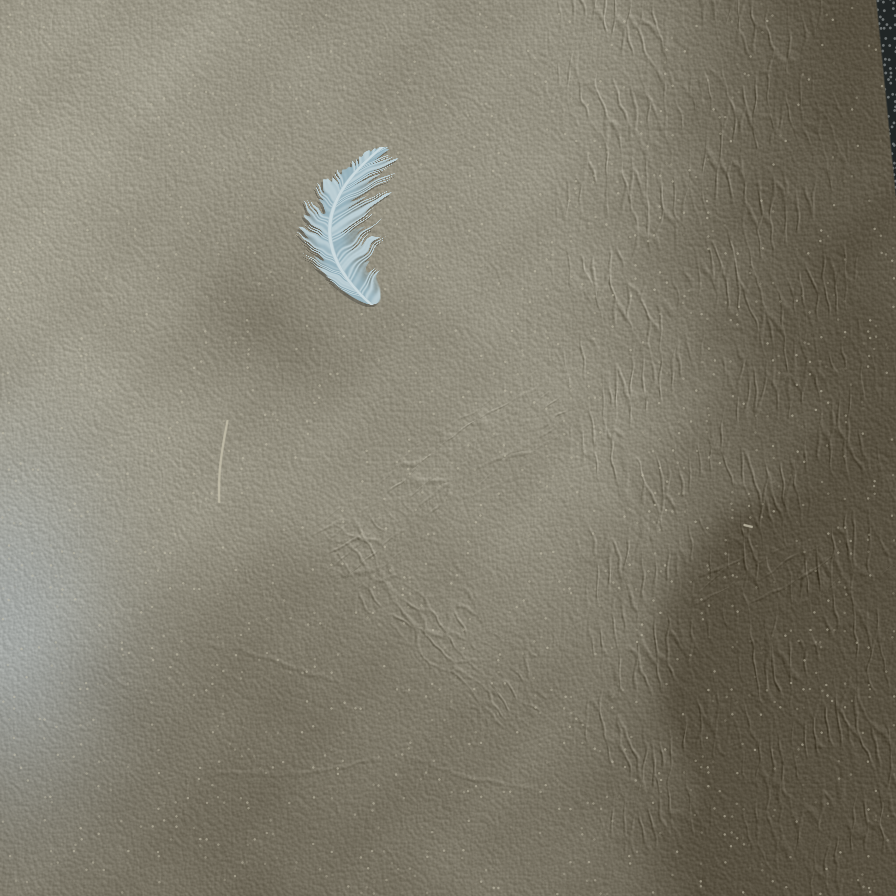
Reproduce this texture procedurally as a three.js fragment shader.

```glsl
varying vec2 vUv;

const vec3 DARK_HIDE = vec3(0.345, 0.318, 0.258);
const vec3 LIGHT_HIDE = vec3(0.622, 0.608, 0.548);
const vec3 COOL_GLOW = vec3(0.67, 0.70, 0.71);
const vec3 FEATHER_BLUE = vec3(0.60, 0.72, 0.77);
const vec3 FEATHER_WHITE = vec3(0.84, 0.90, 0.92);
const vec3 FLECK = vec3(0.78, 0.76, 0.68);
const vec3 BACKDROP = vec3(0.13, 0.15, 0.15);
const vec2 LIGHT_STEP = vec2(0.0014, 0.0017);
const float GRAIN_SCALE = 150.0;
const float CREASE_DEPTH = 0.75;
const float RELIEF = 0.16;
const float SOFT = 0.0014;

float hash(vec2 p) {
  return fract(sin(dot(p, vec2(127.1, 311.7))) * 43758.545);
}

// Distances to the nearest and second nearest cell centre
vec2 cellular(vec2 p) {
  vec2 cell = floor(p), best = vec2(8.0);
  for (int j = -1; j <= 1; j++) for (int i = -1; i <= 1; i++) {
    vec2 c = cell + vec2(float(i), float(j));
    float d = length(c + vec2(hash(c), hash(c + 37.3)) - p);
    best = d < best.x ? vec2(d, best.x) : vec2(best.x, min(best.y, d));
  }
  return best;
}

float sines(vec2 p) {
  return (sin(p.x + 1.7 * sin(p.y * 0.8)) + sin(p.y * 1.3 + 1.4 * sin(p.x * 0.9 + 2.0))
    + 0.6 * sin(p.x * 2.3 - p.y * 1.9)) / 2.6;
}

float segment(vec2 p, vec2 a, vec2 b) {
  vec2 ab = b - a;
  return length(p - a - ab * clamp(dot(p - a, ab) / dot(ab, ab), 0.0, 1.0));
}

float band(vec2 p, vec2 a, vec2 b, float width) {
  return 1.0 - smoothstep(width * 0.35, width, segment(p, a, b));
}

// Broken cracks running along an angle
float creases(vec2 p, float angle, vec2 scale) {
  vec2 along = vec2(cos(angle), sin(angle));
  vec2 f = cellular(vec2(dot(p, along), dot(p, vec2(-along.y, along.x))) * scale);
  float broken = smoothstep(-0.35, 0.35, sines(p * 48.0 + angle * 5.0));
  return CREASE_DEPTH * (smoothstep(0.0, 0.27, f.y - f.x) - 1.0) * (0.2 + 0.8 * broken);
}

float leatherHeight(vec2 p) {
  vec2 w = p + 0.008 * vec2(sines(p * 22.0), sines(p.yx * 19.0 + 4.0));
  w += 0.0018 * vec2(sines(p * 120.0), sines(p.yx * 135.0 + 2.0));
  float upright = max(band(w, vec2(0.69, 1.0), vec2(0.73, 0.12), 0.10),
    band(w, vec2(0.83, 0.95), vec2(0.93, 0.10), 0.13));
  float rising = max(band(w, vec2(0.39, 0.39), vec2(0.59, 0.54), 0.055),
    band(w, vec2(0.80, 0.34), vec2(0.97, 0.38), 0.04));
  float falling = band(w, vec2(0.42, 0.38), vec2(0.57, 0.24), 0.065);
  float h = 0.45 * cellular(w * GRAIN_SCALE).x + 0.42 * cellular(p * GRAIN_SCALE * 1.7).x;
  h += creases(w, -1.45, vec2(17.0, 68.0)) * (0.12 + 0.9 * upright);
  h += creases(w, 0.66, vec2(16.0, 66.0)) * (0.08 + 1.2 * rising);
  h += creases(w, -0.80, vec2(24.0, 68.0)) * (0.10 + 0.8 * falling);
  // Lone wrinkles
  float line = segment(w, vec2(0.22, 0.28), vec2(0.39, 0.24));
  line = min(line, segment(w, vec2(0.45, 0.15), vec2(0.61, 0.115)));
  line = min(line, segment(w, vec2(0.24, 0.14), vec2(0.42, 0.15)));
  return h - 0.4 * (1.0 - smoothstep(0.0, 0.004, line)) * (0.7 + 0.5 * sines(p * 40.0));
}

// Broad light and shadow: 0 is dark hide, 1 is light hide
float hideTone(vec2 p) {
  float tone = 0.85 + 0.14 * smoothstep(0.50, 0.0, p.x) - 0.80 * smoothstep(0.60, 0.96, p.x);
  tone -= 0.40 * smoothstep(0.55, 0.05, p.y);
  tone -= 0.14 * smoothstep(0.03, -0.05, p.y - 0.24 - 0.5 * p.x) * smoothstep(0.5, 0.25, p.x);
  tone -= 0.26 * exp(-85.0 * dot(p - vec2(0.29, 0.63), p - vec2(0.29, 0.63)));
  tone -= 0.20 * smoothstep(0.16, 0.12, length((p - vec2(0.87, 0.27)) * vec2(1.0, 0.8)));
  return max(tone + 0.05 * sines(p * 13.0) + 0.05 * sines(p * 37.0), 0.0);
}

// Curved plume: coverage in x, closeness to the quill in y, barb tint in z
vec3 feather(vec2 p) {
  float t = (p.y - 0.660) / 0.176;
  float side = p.x - 0.368 - 0.21 * (t - 0.47) * (t - 0.47);
  float barb = p.y - 0.75 * abs(side) + 0.003 * sines(p * 130.0);
  float strand = 0.5 + 0.5 * sin(barb * 800.0 + 4.0 * sin(barb * 310.0) + sign(side));
  float reach = sqrt(max(4.0 * t * (1.0 - t), 0.0)) * (side > 0.0 ? 0.050 : 0.031);
  reach *= mix(0.9, 0.45 + 0.6 * strand + 0.2 * sin(barb * 230.0), smoothstep(0.05, 0.45, t));
  float wisp = 1.0 - 0.6 * (1.0 - strand) * smoothstep(0.3, 1.0, abs(side) / 0.03);
  float inside = smoothstep(-SOFT, SOFT, reach - abs(side)) * step(0.0, t) * step(t, 1.0);
  return vec3(inside * wisp, 1.0 - smoothstep(0.0008, 0.0035, abs(side)), strand);
}

void main() {
  vec2 p = vUv;
  float tone = hideTone(p);
  vec3 color = mix(DARK_HIDE, LIGHT_HIDE, tone);
  vec2 g = (p - vec2(0.0, 0.30)) * vec2(8.0, 5.0);
  color = mix(color, COOL_GLOW, 0.7 * exp(-dot(g, g)));
  color += RELIEF * (leatherHeight(p + LIGHT_STEP) - leatherHeight(p)) * (0.75 + 0.25 * tone);

  // Dust flecks and loose fibres
  vec2 dust = p * 150.0, cell = floor(dust);
  vec2 spot = 0.3 + 0.4 * vec2(hash(cell + 5.1), hash(cell + 9.7));
  float fleck = smoothstep(0.88, 1.0, hash(cell)) * smoothstep(0.3, 0.1, length(fract(dust) - spot));
  color = mix(color, FLECK, 0.55 * fleck);
  float fibre = segment(p + vec2(0.004 * sin(p.y * 30.0), 0.0), vec2(0.253, 0.53), vec2(0.247, 0.44));
  fibre = min(fibre, segment(p, vec2(0.831, 0.414), vec2(0.839, 0.412)));
  color = mix(color, FLECK, 0.8 * (1.0 - smoothstep(0.0004, 0.0022, fibre)));

  // Feather over its small shadow
  color *= 1.0 - 0.25 * feather(p + vec2(0.002, 0.003)).x;
  vec3 plume = feather(p);
  color = mix(color, mix(FEATHER_BLUE, FEATHER_WHITE, max(plume.y, 0.7 * plume.z)), plume.x * 0.92);

  // Speckled gap beyond the right edge
  float gap = smoothstep(-SOFT, SOFT, p.x - 0.978 - 0.1 * (1.0 - p.y)) * step(0.78, p.y);
  float chips = 0.3 * smoothstep(0.3, 0.1, cellular(p * 130.0).x);
  gl_FragColor = vec4(mix(color, BACKDROP + chips, gap), 1.0);
}
```
